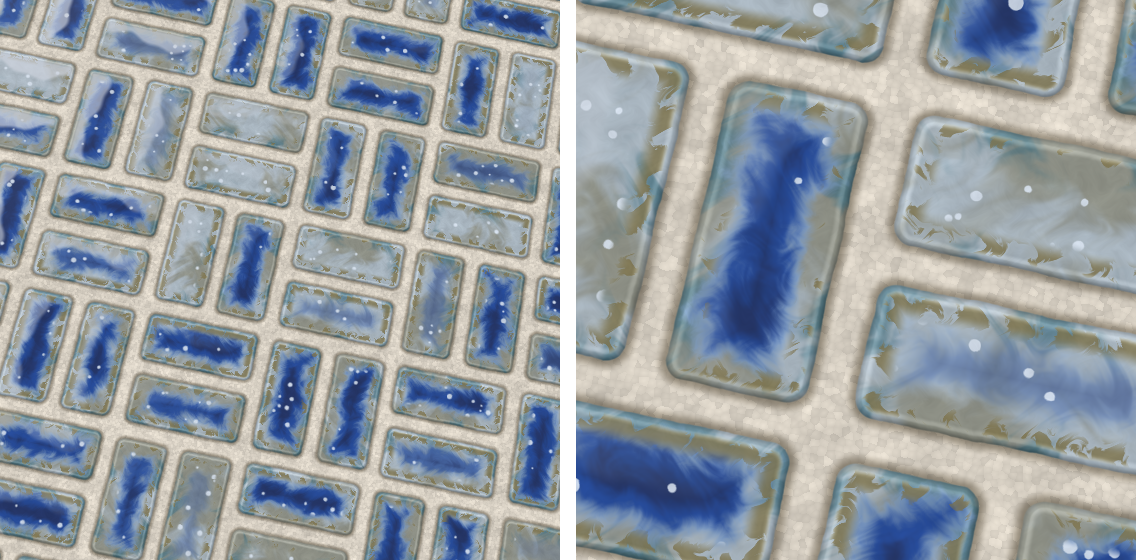
Left, the full canvas; right, a detail of the centre.
Write a Shadertoy shader that draws this pattern.

```glsl
// Glazed brick tiles in a tilted basketweave of paired bricks, set in sandy grout.
// A mild perspective lattice gives the cells; rounded boxes shape the bricks, and
// warped layered sines plus cellular noise paint glaze, speckles and grout grain.

// Lattice, in canvas units with y downward
const vec2 ORIGIN = vec2(0.3945, 0.4635);
const vec2 ROW_STEP = vec2(0.2174, 0.0462);
const vec2 COLUMN_STEP = vec2(-0.0625, 0.1875);
const float PERSPECTIVE = 0.035;

// Brick, in units of one cell
const vec2 BRICK_HALF = vec2(0.436, 0.192);
const float CORNER = 0.055;
const float WOBBLE = 0.005;
const float JITTER = 0.012;

const vec3 GROUT = vec3(0.86, 0.83, 0.78);
const vec3 SAGE = vec3(0.55, 0.56, 0.52);
const vec3 MIST = vec3(0.66, 0.71, 0.75);
const vec3 TEAL = vec3(0.27, 0.44, 0.50);
const vec3 HALO = vec3(0.47, 0.59, 0.75);
const vec3 COBALT = vec3(0.15, 0.29, 0.59);
const vec3 NAVY = vec3(0.14, 0.19, 0.36);
const vec3 OCHRE = vec3(0.47, 0.43, 0.28);
const vec3 GLOSS = vec3(0.81, 0.83, 0.87);
const vec3 FLECK = vec3(0.84, 0.88, 0.93);

vec2 hash2(vec2 p) {
    vec3 q = fract(p.xyx * vec3(0.1031, 0.1030, 0.0973));
    q += dot(q, q.yzx + 33.33);
    return fract((q.xx + q.yz) * q.zy);
}

// Layered sines, each octave bent by the last; roughly -1 to 1
float waves(vec2 p, vec2 seed) {
    float sum = 0.0, amp = 0.5;
    p += seed * 40.0;
    for (int i = 0; i < 5; i++) {
        p += 0.6 * sin(p.yx * 1.3 + seed * 6.28);
        sum += amp * 0.5 * (sin(p.x) + sin(p.y));
        p = mat2(1.4, 1.1, -1.1, 1.4) * p + 2.3;
        amp *= 0.62;
    }
    return sum;
}

// Distance to the nearest feature point, and that point's random value
vec2 cellular(vec2 p) {
    vec2 base = floor(p), best = vec2(9.0, 0.0);
    for (int y = -1; y <= 1; y++)
    for (int x = -1; x <= 1; x++) {
        vec2 cell = base + vec2(x, y);
        vec2 h = hash2(cell + 71.0);
        float dist = length(cell + 0.15 + 0.7 * h - p);
        if (dist < best.x) best = vec2(dist, hash2(cell + 19.0).x);
    }
    return best;
}

float roundBox(vec2 p, vec2 halfSize, float r) {
    vec2 e = abs(p) - halfSize + r;
    return length(max(e, 0.0)) + min(max(e.x, e.y), 0.0) - r;
}

vec3 groutColor(vec2 uv, float d) {
    vec2 grain = cellular(uv * 48.0);
    float tone = 0.95 + 0.07 * waves(uv * 22.0, vec2(0.3)) + 0.10 * (grain.y - 0.5);
    tone += 0.06 * (0.45 - grain.x);
    return GROUT * tone * mix(vec3(0.70, 0.68, 0.64), vec3(1.03), smoothstep(0.0, 0.035, d));
}

vec3 glazeColor(vec2 p, float depth, vec2 seed, vec2 mood, float px) {
    float broad = waves(p * 13.0, seed);
    float fine = waves(p * 42.0, seed.yx);
    float drift = waves(p * 8.0, seed.yx + 0.37);

    // Pale body with teal washes toward the rim
    vec3 col = mix(SAGE, MIST, smoothstep(-0.35, 0.4, drift + mood.y - 0.5));
    float wash = smoothstep(-0.1, 0.55, broad + 0.5 * mood.x - 0.2) * smoothstep(0.17, 0.02, depth);
    col = mix(col, TEAL, 0.75 * wash);

    // Blue pool, dark at the heart and feathered outward
    float field = depth + 0.065 * broad + 0.018 * fine - 0.045 * (1.0 - mood.x);
    float strength = smoothstep(0.08, 0.40, mood.x);
    col = mix(col, HALO, 0.85 * strength * smoothstep(0.025, 0.08, field));
    col = mix(col, COBALT, strength * smoothstep(0.06, 0.125, field));
    col = mix(col, NAVY, 0.85 * strength * smoothstep(0.11, 0.19, field + 0.04 * drift));

    // Ochre crust broken up along the rim
    float band = smoothstep(0.012, 0.03, depth) * smoothstep(0.095, 0.045, depth);
    float crust = smoothstep(0.08, 0.3, fine + 0.45 * drift + 0.5 * mood.y - 0.25);
    col = mix(col, OCHRE, 0.8 * band * crust);

    // Sparse white flecks in the pool
    vec2 dot0 = cellular(p * 13.0 + seed * 50.0);
    float radius = 0.10 + 0.16 * fract(dot0.y * 17.0);
    float fleck = smoothstep(13.0 * px, -13.0 * px, dot0.x - radius + 0.07 * fine);
    col = mix(col, FLECK, 0.9 * fleck * step(0.76, dot0.y) * smoothstep(0.08, 0.11, depth));
    return col * (1.0 + 0.07 * fine);
}

void mainImage(out vec4 fragColor, in vec2 fragCoord) {
    vec2 q = fragCoord / iResolution.xy;
    q.y = 1.0 - q.y;
    vec2 uv = inverse(mat2(ROW_STEP, COLUMN_STEP + PERSPECTIVE * q)) * (q - ORIGIN);
    float px = 4.8 / iResolution.y;

    // Two bricks per cell, turned in alternate cells
    vec2 cell = floor(uv + 0.5), f = uv - cell;
    bool upright = mod(cell.x + cell.y, 2.0) < 0.5;
    vec2 p = upright ? f.yx : f;
    float side = step(0.0, p.y);
    p.y -= 0.5 * side - 0.25;
    vec2 id = vec2(cell.x * 2.0 + side, cell.y) + 40.0;
    vec2 seed = hash2(id), mood = hash2(id + 133.0);
    p += JITTER * (seed - 0.5);

    float d = roundBox(p, BRICK_HALF, CORNER) + WOBBLE * waves(p * 16.0, seed);
    float depth = max(-d, 0.0);
    vec3 brick = glazeColor(p, depth, seed, mood, px);

    // Soft window reflection, strongest toward the upper left
    float curve = p.y + 0.045 + 0.05 * sin(p.x * 8.0 + seed.x * 6.28) + 0.015 * sin(p.x * 23.0);
    float sheen = smoothstep(0.025, -0.02, curve) * smoothstep(0.01, 0.05, depth);
    sheen *= smoothstep(1.0, 0.2, q.x + 0.75 * q.y);
    brick = mix(brick, GLOSS, 0.6 * sheen + 0.12 * smoothstep(0.7, 0.0, q.x + q.y));

    // Rounded rim: lit from above left, with a pale lip and darker foot
    vec2 n = sign(p) * max(abs(p) - BRICK_HALF + CORNER, 0.0) / CORNER;
    if (upright) n = n.yx;
    brick -= 0.11 * dot(n, vec2(0.5, 0.8)) * smoothstep(0.05, 0.0, depth);
    brick += 0.10 * smoothstep(0.012, 0.02, depth) * smoothstep(0.036, 0.022, depth);
    brick *= mix(0.80, 1.0, smoothstep(0.0, 0.014, depth));

    vec3 col = mix(groutColor(uv, d), brick, smoothstep(px, -px, d));
    fragColor = vec4(clamp(col, 0.0, 1.0), 1.0);
}
```
